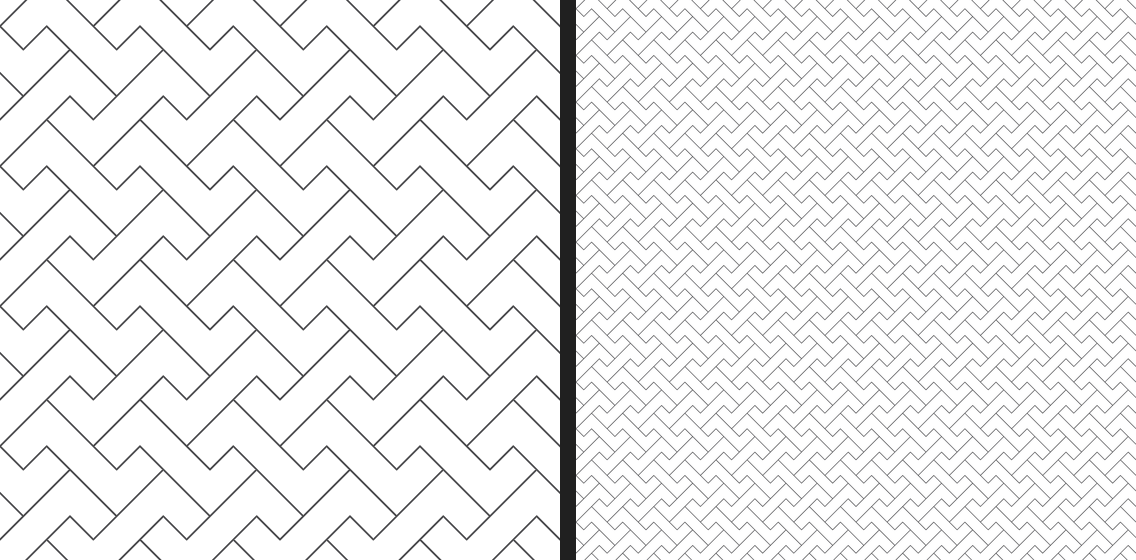
Left, the tile; right, the same tile 3 across and 3 down.
A three.js fragment shader for this pattern:

```glsl
varying vec2 vUv;

const vec2 REPEATS = vec2(6.0, 4.0);
const vec2 CELL = vec2(4.0, 6.0);          // one repeat, in grid units
const vec2 GRID_SHIFT = vec2(0.0, 0.125);
const float LINE_WIDTH = 0.074;            // in grid units
const vec3 PAPER = vec3(1.0);
const vec3 INK = vec3(0.26, 0.26, 0.27);

// Distance to a segment given by its middle and half extent, repeated every cell
float repeatedSegment(vec2 p, vec2 middle, vec2 halfExtent, vec2 cell) {
  vec2 d = mod(p - middle + 0.5 * cell, cell) - 0.5 * cell;
  float along = clamp(dot(d, halfExtent) / dot(halfExtent, halfExtent), -1.0, 1.0);
  return length(d - halfExtent * along);
}

// One short hook and two long diagonals
float zigzag(vec2 p, vec2 cell) {
  float hook = repeatedSegment(p, vec2(1.5, 4.5), vec2(0.5), cell);
  float upper = repeatedSegment(p, vec2(3.5, 3.5), vec2(1.5, -1.5), cell);
  float lower = repeatedSegment(p, vec2(3.5, -0.5), vec2(1.5, -1.5), cell);
  return min(hook, min(upper, lower));
}

// Mirror across and slide up by half a cell
vec2 glideReflect(vec2 p, vec2 cell) {
  return vec2(5.0 - p.x, p.y + 0.5 * cell.y);
}

float strokeCoverage(float dist, float width, float pixel) {
  return clamp((0.5 * width - dist) / pixel + 0.5, 0.0, 1.0);
}

void main() {
  vec2 gridSize = REPEATS * CELL;
  vec2 p = vUv * gridSize + GRID_SHIFT;
  float pixel = fwidth(vUv.x) * gridSize.x;

  float dist = min(zigzag(p, CELL), zigzag(glideReflect(p, CELL), CELL));
  float ink = strokeCoverage(dist, LINE_WIDTH, pixel);
  gl_FragColor = vec4(mix(PAPER, INK, ink), 1.0);
}
```
